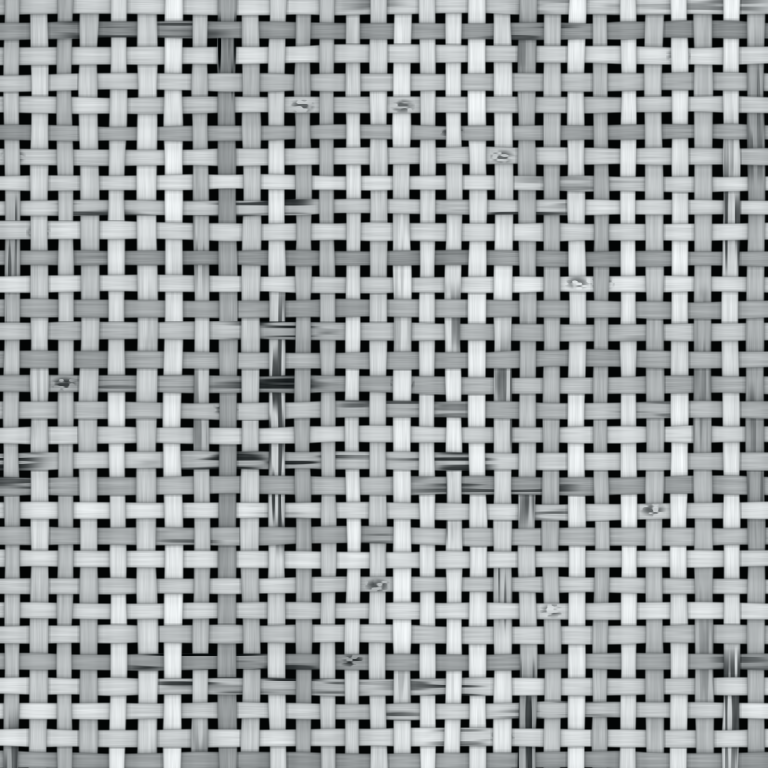
Write a three.js fragment shader that draws this texture.

```glsl
varying vec2 vUv;

const float COLUMNS = 30.0;
const float ROWS = 30.45;
const float ROW_OFFSET = 0.26;
const float EDGE = 0.045;
const vec3 HOLE = vec3(0.01, 0.02, 0.02);
const vec3 COOL_TINT = vec3(-0.014, 0.004, 0.009);

float hash(vec2 p) {
  vec3 q = fract(p.xyx * vec3(0.1031, 0.1030, 0.0973));
  q += dot(q, q.yzx + 33.33);
  return fract((q.x + q.y) * q.z);
}

float noise(vec2 p) {
  vec2 cell = floor(p);
  vec2 f = fract(p);
  f = f * f * (3.0 - 2.0 * f);
  float low = mix(hash(cell), hash(cell + vec2(1.0, 0.0)), f.x);
  float high = mix(hash(cell + vec2(0.0, 1.0)), hash(cell + 1.0), f.x);
  return mix(low, high, f.y);
}

// Signed distance to the strip running through this cell
float stripDistance(float across, float along, float seed) {
  float id = floor(across);
  float bend = noise(vec2(along * 0.22, id * 7.0 + seed)) - 0.5;
  float center = 0.5 + 0.12 * (hash(vec2(id, seed)) - 0.5) + 0.12 * bend;
  float halfWidth = mix(0.265, 0.355, sqrt(hash(vec2(id + 41.0, seed))));
  halfWidth += 0.05 * (noise(vec2(along * 0.7, id * 5.0 + seed)) - 0.5);
  return abs(fract(across) - center) - halfWidth;
}

// Brightness of a strip: own shade, fibres, stains and dark splits
float stripTone(float across, float along, float seed, float dark, float light) {
  float id = floor(across);
  float shade = hash(vec2(id + 17.0, seed));
  float tone = mix(light, dark, shade * shade);
  float fibre = noise(vec2(across * 11.0 + seed, along * 0.55));
  float fineFibre = noise(vec2(across * 26.0, along * 1.3 + seed));
  float stain = noise(vec2(along * 0.3, id * 9.0 + seed));
  tone += 0.07 * (fibre - 0.5) + 0.04 * (fineFibre - 0.5);
  tone += 0.12 * (stain - 0.5);
  float worn = smoothstep(0.6, 0.9, noise(vec2(along * 0.28 + 50.0, id * 3.0 + seed)));
  worn *= smoothstep(0.45, 0.9, hash(vec2(id + 83.0, seed)));
  float split = smoothstep(0.42, 0.78, noise(vec2(across * 8.0, along * 0.45 + seed)));
  return tone - worn * (0.09 + 0.5 * split);
}

// Rare dark knots where strips cross
float knot(vec2 p) {
  vec2 cell = floor(p);
  float present = step(0.982, hash(cell + 131.0));
  float spot = 1.0 - smoothstep(0.12, 0.48, length((fract(p) - 0.5) * vec2(0.8, 1.4)));
  return present * spot * smoothstep(0.3, 0.7, noise(p * vec2(5.0, 11.0)));
}

float coverage(float d) {
  return 1.0 - smoothstep(-EDGE, EDGE, d);
}

// Darkens a strip toward its rounded sides
float roundSides(float tone, float d) {
  return tone * (1.0 - 0.16 * smoothstep(-0.13, 0.02, d));
}

// Contact shadow cast beside the upper strip
float contactShadow(float upperDistance) {
  return 1.0 - 0.32 * exp(-max(upperDistance, 0.0) / 0.07);
}

vec3 weave(vec2 p) {
  float columnD = stripDistance(p.x, p.y, 13.0);
  float rowD = stripDistance(p.y, p.x, 71.0);
  float column = roundSides(stripTone(p.x, p.y, 13.0, 0.55, 0.87), columnD);
  float row = roundSides(stripTone(p.y, p.x, 71.0, 0.56, 0.81), rowD);
  row -= 0.4 * knot(p);

  // Plain weave: the upper strip alternates at every crossing
  float rowOnTop = mod(floor(p.x) + floor(p.y), 2.0);
  float upperD = mix(columnD, rowD, rowOnTop);
  float lowerD = mix(rowD, columnD, rowOnTop);
  float upper = mix(column, row, rowOnTop);
  float lower = mix(row, column, rowOnTop);

  // The upper strip rises over the lower one
  upper += 0.035 * (1.0 - smoothstep(-0.2, 0.15, lowerD));
  lower *= contactShadow(upperD);

  vec3 color = mix(HOLE, vec3(lower) + COOL_TINT, coverage(lowerD));
  return mix(color, vec3(upper) + COOL_TINT, coverage(upperD));
}

void main() {
  // Columns drift slightly to the right across the left half
  float drift = 0.32 * smoothstep(0.1, 0.26, vUv.x) * (1.0 - smoothstep(0.3, 0.9, vUv.x));
  vec2 p = vec2(vUv.x * COLUMNS - drift, vUv.y * ROWS + ROW_OFFSET);
  gl_FragColor = vec4(clamp(weave(p), HOLE, vec3(1.0)), 1.0);
}
```
